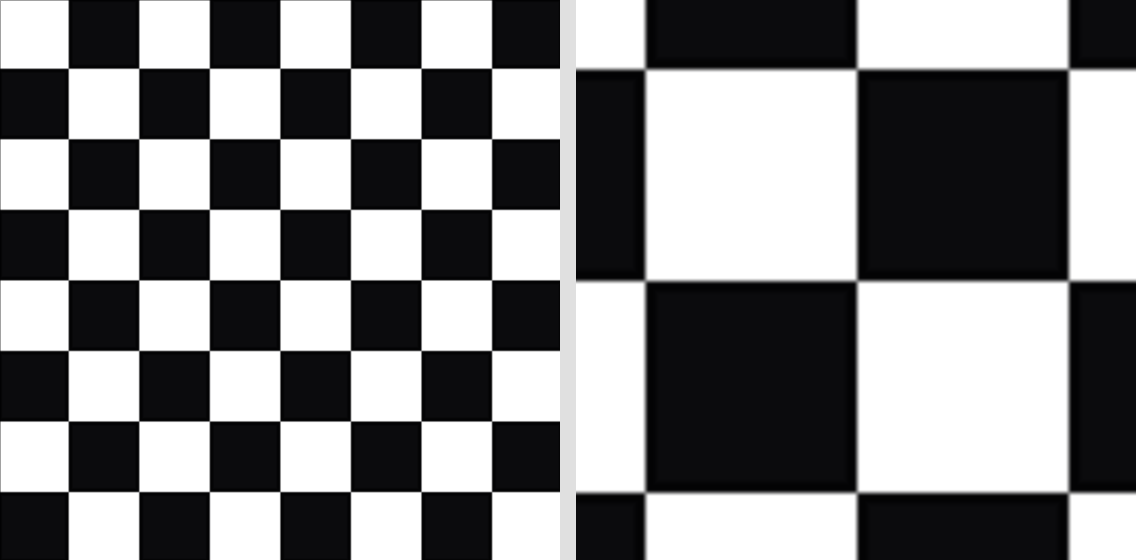
Left, the full canvas; right, a detail of the centre.
Give the GLSL for this pattern, as a Shadertoy shader.

```glsl
const vec3 INK = vec3(0.043, 0.043, 0.051);
const vec3 DEEP_INK = vec3(0.012, 0.012, 0.016);
const vec3 PAPER = vec3(1.0);

// Distance from p to the nearest grid line on each axis
vec2 gridDistance(vec2 p, float pitch) {
    return (0.5 - abs(fract(p / pitch) - 0.5)) * pitch;
}

// Alternating -1 and +1 per cell, with soft crossings
vec2 squareWave(vec2 p, float pitch, float softness) {
    vec2 parity = mod(floor(p / pitch), 2.0) * 2.0 - 1.0;
    return parity * smoothstep(-softness, softness, gridDistance(p, pitch)) * 2.0 - parity;
}

// 0 on dark squares, 1 on light ones
float checker(vec2 p, float pitch, float softness) {
    vec2 wave = squareWave(p, pitch, softness);
    return 0.5 - 0.5 * wave.x * wave.y;
}

// Dark fill, deepened in a narrow rim along the cell edges
vec3 inkFill(vec2 p, float pitch, float rimStart, float rimEnd) {
    vec2 d = gridDistance(p, pitch);
    return mix(DEEP_INK, INK, smoothstep(rimStart, rimEnd, min(d.x, d.y)));
}

// Coverage of a hairline along the left and top borders
float borderLine(vec2 uv, float width, float softness) {
    float d = min(uv.x, 1.0 - uv.y);
    return 1.0 - smoothstep(width - softness, width + softness, d);
}

void mainImage(out vec4 fragColor, in vec2 fragCoord) {
    vec2 uv = fragCoord / iResolution.xy;
    float pixel = 1.0 / min(iResolution.x, iResolution.y);

    // Eight by eight squares, slightly cropped by the canvas
    float pitch = 0.126;
    vec2 p = uv - vec2(0.5007, 0.4993);

    float light = checker(p, pitch, max(0.0022, 0.75 * pixel));
    vec3 color = mix(inkFill(p, pitch, 0.004, 0.009), PAPER, light);

    // Grey hairline at the border
    color *= 1.0 - 0.45 * borderLine(uv, 0.0013, 0.5 * pixel);

    fragColor = vec4(color, 1.0);
}
```
